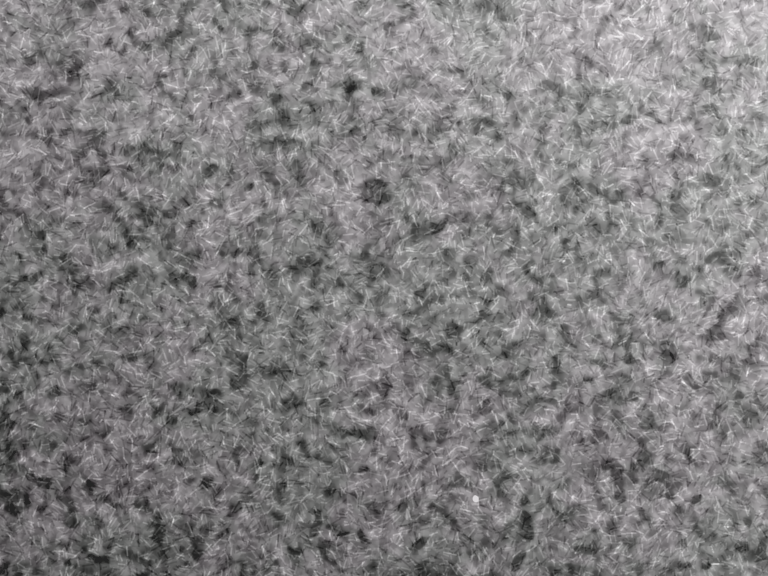
Give the GLSL for this texture, as a WebGL 2 fragment shader.

```glsl
#version 300 es
precision highp float;

uniform vec2 u_resolution;
out vec4 outColor;

// Lighting and tint
const float BASE_LIGHT = 0.495;
const vec2  LIGHT_SLOPE = vec2(0.14, 0.15);   // brighter to the right and top
const float CORNER_GLOW = 0.05;
const vec3  WARM_TINT = vec3(0.011, -0.003, 0.006);
const vec3  GREEN_TINT = vec3(0.0, 0.002, -0.002);

// Pile: cells per canvas height and strength of each layer
const float PATCH_SCALE = 9.0,  PATCH_AMOUNT = 0.05;
const float CLUMP_SCALE = 42.0, CLUMP_AMOUNT = 0.13;
const float GRAIN_SCALE = 72.0, GRAIN_AMOUNT = 0.19;
const float FINE_SCALE = 135.0, FINE_AMOUNT = 0.15;
const float GAP_DEPTH = 0.08;

// Fibres, lengths in cell units
const float BLADE_SCALE = 56.0;
const int   BLADES_PER_CELL = 7;
const float BLADE_HALF_WIDTH = 0.12;
const float BLADE_DARK = -0.10, BLADE_LIGHT = 0.13;
const float BLADE_SPREAD = 1.9;

// Worn pits and a pale crumb
const float PIT_SCALE = 4.0;
const float PIT_CHANCE = 0.32;
const float PIT_DEPTH = 0.13;
const vec2  CRUMB_POS = vec2(0.826, 0.134);
const float CRUMB_RADIUS = 0.0055;

vec3 hash3(vec2 p) {
    vec3 q = fract(p.xyx * vec3(0.1031, 0.1030, 0.0973));
    q += dot(q, q.yxz + 33.33);
    return fract((q.xxy + q.yzz) * q.zyx);
}

// Cellular noise whose cell values blend softly into each other
float softCells(vec2 p) {
    vec2 cell = floor(p);
    float total = 0.0, weight = 0.0;
    for (int y = -1; y <= 1; y++)
    for (int x = -1; x <= 1; x++) {
        vec2 id = cell + vec2(x, y);
        vec3 h = hash3(id + 71.0);
        vec2 d = id + h.xy - p;
        float w = exp(-5.0 * dot(d, d));
        total += w * h.z;
        weight += w;
    }
    return total / weight;
}

// Layered sines that bend the grid
vec2 bend(vec2 p) {
    return 0.003 * sin(p.yx * vec2(31.0, 37.0) + 2.0 * sin(p * 17.0))
         + 0.0015 * sin(p.yx * vec2(83.0, 71.0) + 3.0 * sin(p * 43.0));
}

float segmentDistance(vec2 p, vec2 dir, float halfLength) {
    return length(p - dir * clamp(dot(p, dir), -halfLength, halfLength));
}

// Common direction of the fibres in one tuft
float tuftLean(vec2 id) {
    return 1.0 + 1.2 * sin(id.x * 0.83 + 2.0 * sin(id.y * 0.47))
               + 1.2 * sin(id.y * 0.71 + 2.0 * sin(id.x * 0.39));
}

// Short straight fibres, lighter or darker than the pile
float blades(vec2 p, float pixel) {
    vec2 cell = floor(p);
    float sum = 0.0;
    for (int y = -1; y <= 1; y++)
    for (int x = -1; x <= 1; x++) {
        vec2 id = cell + vec2(x, y);
        float lean = tuftLean(id);
        for (int i = 0; i < BLADES_PER_CELL; i++) {
            vec3 place = hash3(id + 19.7 * float(i + 1));
            vec3 look = hash3(id + 31.3 * float(i + 1) + 207.0);
            float angle = lean + BLADE_SPREAD * (place.z - 0.5);
            vec2 dir = vec2(cos(angle), sin(angle));
            float halfLength = mix(0.12, 0.6, look.x * look.x);
            float dist = segmentDistance(p - id - place.xy, dir, halfLength);
            float cover = 1.0 - smoothstep(0.0, BLADE_HALF_WIDTH + pixel, dist);
            sum += cover * mix(BLADE_DARK, BLADE_LIGHT, look.y);
        }
    }
    return sum;
}

// Sparse ragged hollows in the upper part
float pits(vec2 p, float ragged) {
    vec2 q = p * PIT_SCALE;
    vec2 id = floor(q);
    vec3 h = hash3(id + 53.0);
    vec2 d = (q - id - mix(vec2(0.25), vec2(0.75), h.xy)) * vec2(0.9, 1.1);
    float shape = length(d) + 0.16 * (ragged - 0.5);
    float present = step(h.z, PIT_CHANCE) * smoothstep(0.5, 0.62, p.y);
    return present * (1.0 - smoothstep(0.03, 0.12, shape));
}

void main() {
    vec2 uv = gl_FragCoord.xy / u_resolution;
    vec2 p = gl_FragCoord.xy / u_resolution.y;
    float pixel = 1.0 / u_resolution.y;
    vec2 w = p + bend(p);

    // Pile from coarse patches to fine grain
    float patchy = softCells(w * PATCH_SCALE);
    float clump = softCells(w * CLUMP_SCALE * vec2(0.9, 1.1) + 13.0);
    float grain = softCells(w * GRAIN_SCALE + 29.0);
    float fine = softCells(p * FINE_SCALE + 47.0);

    float light = BASE_LIGHT + dot(LIGHT_SLOPE, uv - 0.5);
    light += CORNER_GLOW * smoothstep(0.6, 1.0, 0.5 * (uv.x + uv.y));
    light += PATCH_AMOUNT * (patchy - 0.5) + CLUMP_AMOUNT * (clump - 0.5);
    light += GRAIN_AMOUNT * (grain - 0.5) + FINE_AMOUNT * (fine - 0.5);
    light -= GAP_DEPTH * (1.0 - smoothstep(0.2, 0.45, 0.5 * (clump + grain)));
    light += blades(p * BLADE_SCALE, pixel * BLADE_SCALE * 0.4);
    light -= PIT_DEPTH * pits(w, 0.5 * (clump + grain));

    // Pale crumb
    float crumb = length((p - CRUMB_POS) * vec2(1.1, 0.9)) + 0.004 * (fine - 0.5);
    light = mix(light, 0.85, 1.0 - smoothstep(CRUMB_RADIUS - pixel, CRUMB_RADIUS + pixel, crumb));

    vec3 tint = mix(GREEN_TINT, WARM_TINT, smoothstep(0.25, 0.75, 0.6 * patchy + 0.4 * clump));
    outColor = vec4(clamp(vec3(light) + tint, 0.14, 0.93), 1.0);
}
```
